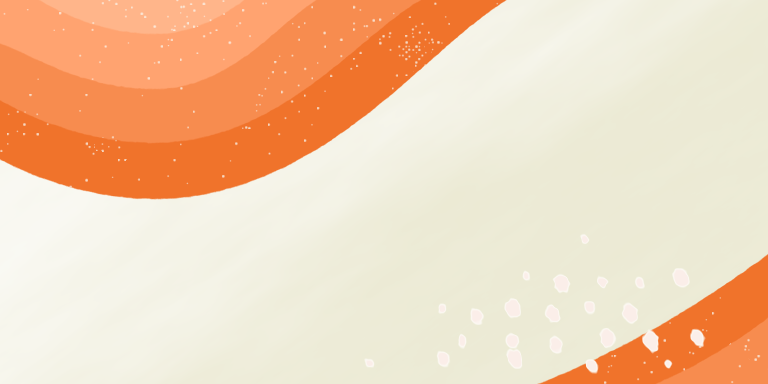
Reproduce this background procedurally as a Shadertoy shader.

```glsl
// Layered orange hills in two corners over brushed cream, with pale pebbles and paint splatter.
#define CREAM_LIGHT vec3(0.975, 0.972, 0.945)
#define CREAM_DARK vec3(0.927, 0.920, 0.838)
#define ORANGE_DEEP vec3(0.94, 0.45, 0.17)
#define ORANGE_MID vec3(0.97, 0.55, 0.31)
#define ORANGE_SOFT vec3(1.00, 0.64, 0.44)
#define ORANGE_PALE vec3(1.00, 0.71, 0.54)
#define PEBBLE_FILL vec3(0.985, 0.935, 0.915)
#define PEBBLE_RIM vec3(0.99, 0.98, 0.96)
#define EDGE_ROUGHNESS 0.004
#define STREAK_STRENGTH 0.34
#define SPLATTER_CELL 0.0085

float hash(vec2 p) {
    return fract(sin(dot(p, vec2(127.1, 311.7))) * 43758.5453);
}

float noise(vec2 p) {
    vec2 i = floor(p), f = fract(p);
    f = f * f * (3.0 - 2.0 * f);
    return mix(mix(hash(i), hash(i + vec2(1, 0)), f.x),
               mix(hash(i + vec2(0, 1)), hash(i + vec2(1, 1)), f.x), f.y);
}

float fbm(vec2 p) {
    float sum = 0.0, amp = 0.5;
    for (int i = 0; i < 4; i++) {
        sum += amp * noise(p);
        p = p * 2.03 + 17.3;
        amp *= 0.5;
    }
    return sum;
}

// Coverage of a shape whose inside is negative
float cover(float d) {
    float px = 1.0 / iResolution.y;
    return 1.0 - smoothstep(-px, px, d);
}

// Hill hanging from the top: left bend, right bend, depth, reach
float hangingHill(vec2 p, vec4 hill) {
    float q = p.x - 0.404;
    float bend = q < 0.0 ? hill.x : hill.y;
    q = min(abs(q), 0.88 * hill.w);
    float drop = bend * q * q / (1.0 + pow(q / hill.w, 6.0));
    return (1.0 - p.y) - (hill.z - drop);
}

// Hill rising to the right from a foot on the lower edge
float risingHill(vec2 p, float foot, float slope, float curve) {
    float t = p.x - foot;
    return p.y - t * (slope + curve * max(t, 0.0));
}

float cluster(vec2 p, vec2 center, vec2 size) {
    vec2 q = (p - center) / size;
    return exp(-dot(q, q));
}

// Brushed cream with diagonal streaks
vec3 paper(vec2 p) {
    vec2 brush = vec2(dot(p, vec2(0.82, 0.57)), dot(p, vec2(0.57, -0.82)));
    float streak = fbm(brush * vec2(1.8, 8.0) + 3.0) - 0.47;
    float grain = fbm(brush * vec2(12.0, 42.0)) - 0.47;
    float shade = smoothstep(-0.3, 0.42, brush.y + STREAK_STRENGTH * streak);
    shade += 0.22 * streak + 0.12 * grain;
    return mix(CREAM_LIGHT, CREAM_DARK, clamp(shade, -0.1, 1.1));
}

// Irregular flecks, dense inside a few clusters
float splatter(vec2 p) {
    float density = 0.006 + 0.30 * cluster(p, vec2(1.09, 0.87), vec2(0.05, 0.05))
        + 0.06 * cluster(p, vec2(1.02, 0.90), vec2(0.14, 0.08))
        + 0.20 * cluster(p, vec2(0.28, 0.62), vec2(0.045, 0.02))
        + 0.16 * cluster(p, vec2(0.10, 0.67), vec2(0.05, 0.03))
        + 0.08 * cluster(p, vec2(0.45, 0.97), vec2(0.20, 0.05))
        + 0.06 * cluster(p, vec2(1.96, 0.08), vec2(0.06, 0.05));
    vec2 cell = floor(p / SPLATTER_CELL);
    vec2 offset = 0.3 + 0.4 * vec2(hash(cell + 7.0), hash(cell + 19.0));
    float radius = SPLATTER_CELL * mix(0.12, 0.42, hash(cell + 31.0));
    float d = length(p - (cell + offset) * SPLATTER_CELL) - radius;
    return cover(d) * step(hash(cell), density);
}

// Rows of rough pebbles: first x, spacing, height, count
void addPebbles(inout vec3 color, vec2 p) {
    vec4 rows[5] = vec4[5](vec4(1.516, 0.0, 0.385, 1), vec4(1.367, 0.101, 0.270, 5),
        vec4(1.146, 0.099, 0.186, 6), vec4(1.211, 0.122, 0.115, 6),
        vec4(0.961, 0.193, 0.056, 5));
    for (int r = 0; r < 5; r++) {
        for (int i = 0; i < int(rows[r].w); i++) {
            vec2 id = vec2(i, r);
            vec2 jitter = vec2(hash(id + 2.0), hash(id + 9.0)) - 0.5;
            vec2 center = vec2(rows[r].x + float(i) * rows[r].y, rows[r].z);
            vec2 q = p - center - jitter * vec2(0.016, 0.026);
            float radius = mix(0.010, 0.023, hash(id + 4.0));
            q.x += 0.15 * q.y;
            float d = length(q * vec2(1.1, 0.85)) - radius;
            d += 0.007 * (noise(q * 90.0 + id * 13.0) - 0.5);
            color = mix(color, PEBBLE_RIM, cover(d));
            color = mix(color, PEBBLE_FILL, cover(d + 0.003));
        }
    }
}

void mainImage(out vec4 fragColor, in vec2 fragCoord) {
    vec2 p = fragCoord / iResolution.y;
    float rough = EDGE_ROUGHNESS * (fbm(p * 85.0) - 0.47);
    vec3 color = paper(p);

    // Nested hills, from the outermost inwards
    float upper = hangingHill(p, vec4(0.63, 0.73, 0.518, 1.216)) + rough;
    float lower = risingHill(p, 1.401, 0.39, 0.29) + rough;
    float land = cover(min(upper, lower));
    color = mix(color, ORANGE_DEEP, land);
    float middle = min(hangingHill(p, vec4(0.68, 0.92, 0.372, 0.918)),
                       risingHill(p, 1.706, 0.42, 0.56));
    color = mix(color, ORANGE_MID, cover(middle + rough));
    color = mix(color, ORANGE_SOFT, cover(hangingHill(p, vec4(0.83, 1.55, 0.232, 0.56)) + rough));
    color = mix(color, ORANGE_PALE, cover(hangingHill(p, vec4(0.98, 1.65, 0.0885, 0.6)) + rough));

    // Paint flecks and pebbles
    color = mix(color, CREAM_LIGHT, 0.75 * land * splatter(p));
    addPebbles(color, p);
    fragColor = vec4(color, 1.0);
}
```
